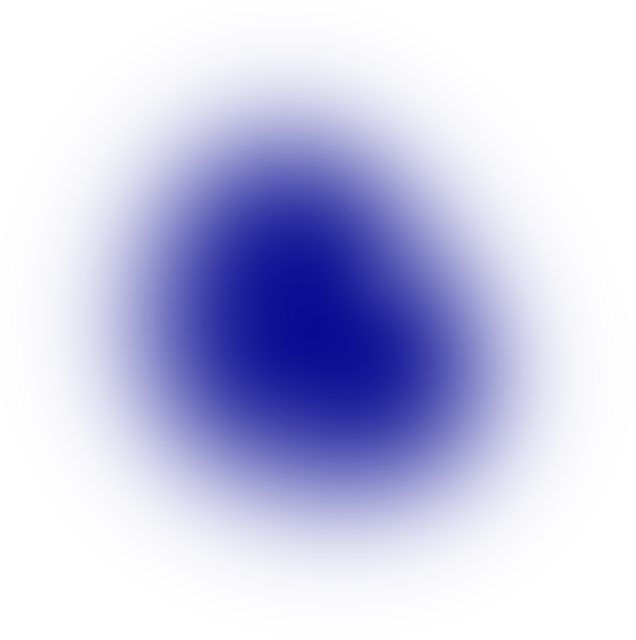
A WebGL 2 fragment shader for this background:

```glsl
#version 300 es
precision highp float;
// A soft navy blob fading into white. Its outline is a circle bent by
// three angular harmonics; the distance to that outline goes through
// a Gaussian edge profile, giving the look of a heavily blurred shape.

#define CENTER vec2(-0.008, -0.014) // from mid canvas, in canvas heights
#define RADIUS 0.2455               // mean radius of the outline
#define BLUR 0.1                    // standard deviation of the soft edge
#define TAIL 0.04                   // extra falloff outside the outline
#define SHIFT vec2(-0.0047, 0.0051) // harmonics: cosine, sine weights
#define STRETCH vec2(-0.0040, -0.0228)
#define TRIANGLE vec2(0.0027, -0.0125)
#define NAVY vec3(0.025, 0.035, 0.565)
#define PAPER vec3(1.0)

uniform vec2 u_resolution;
out vec4 fragColor;

// Outline radius in the direction of angle a
float outlineBend(float a) {
    return dot(SHIFT, vec2(cos(a), sin(a)))
         + dot(STRETCH, vec2(cos(2.0 * a), sin(2.0 * a)))
         + dot(TRIANGLE, vec2(cos(3.0 * a), sin(3.0 * a)));
}

// Logistic approximation of the cumulative normal distribution
float gaussianEdge(float t) {
    return 1.0 / (1.0 + exp(-t * (1.5976 + 0.0706 * t * t)));
}

void main() {
    vec2 p = (gl_FragCoord.xy - 0.5 * u_resolution) / u_resolution.y - CENTER;
    float r = length(p);
    float angle = r > 0.0 ? atan(p.y, p.x) : 0.0;

    // Fade the bend near the center, where the angle is undefined
    float outline = RADIUS + outlineBend(angle) * smoothstep(0.0, 0.12, r);

    // Signed distance in units of blur, steepened on the outside
    float t = (r - outline) / BLUR;
    float outside = max(t, 0.0);
    t += TAIL * outside * outside;

    fragColor = vec4(mix(NAVY, PAPER, gaussianEdge(t)), 1.0);
}
```
